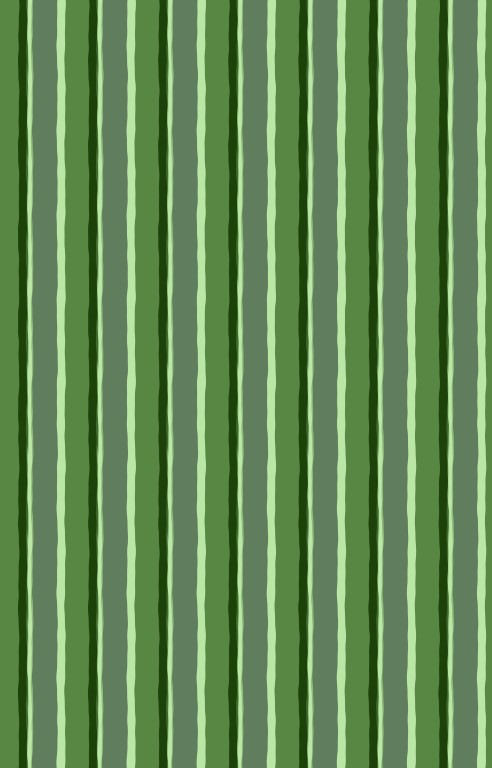
Reproduce this pattern procedurally as a WebGL 2 fragment shader.

```glsl
#version 300 es
precision highp float;

#define REPEATS 7.02
#define PHASE 0.266
#define WOBBLE 0.0085
#define WOBBLE_RATE 34.0
#define EDGE_SOFTNESS 0.6
#define LEAF vec3(0.345, 0.530, 0.265)
#define SLATE vec3(0.375, 0.492, 0.365)
#define PALE vec3(0.730, 0.900, 0.650)
#define FOREST vec3(0.110, 0.260, 0.040)
#define SAGE vec3(0.550, 0.730, 0.470)
#define SHADE vec3(0.250, 0.420, 0.180)

uniform vec2 u_resolution;
out vec4 fragColor;

// Layered sines give each edge its own hand-cut waver
float waver(float y, float seed) {
    float t = y * WOBBLE_RATE;
    float wave = sin(t + seed * 2.4)
               + 0.6 * sin(t * 2.17 + seed * 5.1)
               + 0.4 * sin(t * 4.31 + seed * 7.7);
    return WOBBLE * 0.7 * wave;
}

// Coverage to the right of a wavering vertical edge
float rightOf(vec2 p, float edge, float seed) {
    float soft = EDGE_SOFTNESS * REPEATS / u_resolution.x;
    return smoothstep(-soft, soft, p.x - edge - waver(p.y, seed));
}

// Coverage of a stripe between two edges
float stripe(vec2 p, float left, float right, float seed) {
    return rightOf(p, left, seed) * (1.0 - rightOf(p, right, seed + 0.45));
}

void main() {
    vec2 uv = gl_FragCoord.xy / u_resolution.x;

    // The cell wraps inside the plain green band
    float cellX = fract(uv.x * REPEATS - PHASE + 0.15) - 0.15;
    vec2 p = vec2(cellX, uv.y);

    vec3 color = LEAF;

    // Broad grey band and its bright right border
    color = mix(color, SLATE, stripe(p, 0.190, 0.580, 1.0));
    color = mix(color, PALE, stripe(p, 0.550, 0.662, 2.0));

    // Shadow gap, then the thin highlight with softer sides
    color = mix(color, SHADE, stripe(p, 0.080, 0.140, 3.0));
    color = mix(color, SAGE, stripe(p, 0.128, 0.202, 4.0));
    color = mix(color, PALE, stripe(p, 0.137, 0.184, 4.2));

    // Dark stripe
    color = mix(color, FOREST, stripe(p, 0.000, 0.112, 5.0));

    fragColor = vec4(color, 1.0);
}
```
